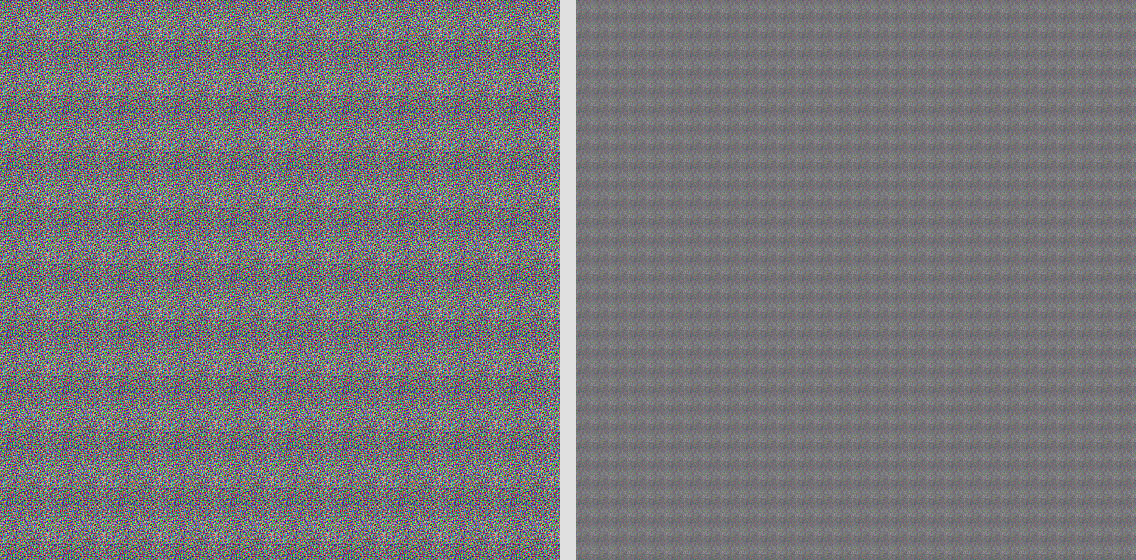
Left, the tile; right, the same tile 3 across and 3 down.
Give the GLSL for this texture, as a three.js fragment shader.

```glsl
// Fine multicoloured grain on grey, in ten by ten identical square tiles.
// Each colour channel sums two wrapping gradient noises on staggered lattices;
// softer, larger noise and faint light bands make the repeat visible.

varying vec2 vUv;

const float TAU = 6.2831853;
const float TILES = 10.0;        // repeats across and down
const float GRAIN_CELLS = 36.0;  // noise cells across one tile
const float CLOUD_CELLS = 6.0;
const float GRAIN_CONTRAST = 0.92;
const float GREY_REMOVAL = 0.35; // share of brightness taken out of the grain
const vec3 MEAN_COLOR = vec3(0.461, 0.457, 0.470);

float hash(vec3 p) {
  p = fract(p * vec3(0.1031, 0.1030, 0.0973));
  p += dot(p, p.yzx + 33.33);
  return fract((p.x + p.y) * p.z);
}

// Slope contribution of one lattice corner, wrapped at the tile edge
float cornerSlope(vec2 cell, vec2 offset, float cells, float seed) {
  float angle = TAU * hash(vec3(mod(cell, cells), seed) + 1.7);
  return dot(vec2(cos(angle), sin(angle)), offset);
}

// Gradient noise that repeats after a whole number of cells
float tiledNoise(vec2 p, float cells, float seed) {
  vec2 cell = floor(p);
  vec2 f = p - cell;
  vec2 blend = f * f * f * (f * (f * 6.0 - 15.0) + 10.0);
  vec2 right = vec2(1.0, 0.0);
  vec2 up = vec2(0.0, 1.0);
  float bottom = mix(cornerSlope(cell, f, cells, seed),
                     cornerSlope(cell + right, f - right, cells, seed), blend.x);
  float top = mix(cornerSlope(cell + up, f - up, cells, seed),
                  cornerSlope(cell + 1.0, f - 1.0, cells, seed), blend.x);
  return mix(bottom, top, blend.y);
}

// Two half-cell staggered layers, so that no lattice lines show
float evenNoise(vec2 p, float cells, float seed) {
  return tiledNoise(p, cells, seed)
       + tiledNoise(p + 0.5, cells, seed + 131.0);
}

// Three independent channels, shifted so their lattices do not coincide
vec3 colorNoise(vec2 tile, float cells, float seed) {
  vec2 p = tile * cells;
  return vec3(evenNoise(p, cells, seed),
              evenNoise(p + vec2(0.17, 0.31), cells, seed + 11.0),
              evenNoise(p + vec2(0.36, 0.14), cells, seed + 23.0));
}

// Smooth light band with its crest at the given place in the tile
float lightBand(float x, float crest) {
  return cos(TAU * (x - crest));
}

void main() {
  vec2 tile = fract(vUv * TILES);

  // Coloured grain, with its brightness swings held back
  vec3 grain = colorNoise(tile, GRAIN_CELLS, 3.0);
  grain -= GREY_REMOVAL * dot(grain, vec3(1.0 / 3.0));

  // Uneven light and tint within each tile
  vec3 tint = colorNoise(tile, CLOUD_CELLS, 47.0);
  float cloud = evenNoise(tile * CLOUD_CELLS, CLOUD_CELLS, 83.0);
  float light = 0.024 * lightBand(tile.y, 0.55)
              + 0.010 * lightBand(tile.x, 0.86)
              + 0.050 * cloud;

  vec3 color = MEAN_COLOR + GRAIN_CONTRAST * grain + 0.035 * tint + light;
  gl_FragColor = vec4(clamp(color, 0.0, 1.0), 1.0);
}
```
